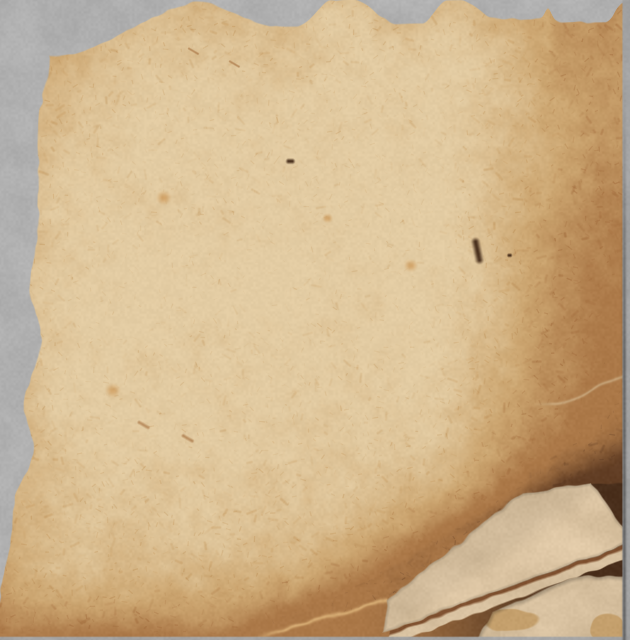
Give the GLSL for this texture, as a WebGL 2 fragment shader.

```glsl
#version 300 es
precision highp float;
// Aged parchment with wavy torn edges on grey stone, with curled scraps at lower right.
#define FIBRES .11
#define MOTTLE .17
#define GRAIN .028
#define RIGHT_STAIN .56
#define FOLD_STAIN .76
#define RIGHT_EDGE .988

uniform vec2 u_resolution;
out vec4 outColor;

const vec3 CREAM = vec3(.89, .8, .64), TAN = vec3(.8, .65, .44);
const vec3 BROWN = vec3(.67, .47, .28), UMBER = vec3(.38, .24, .14);
const vec3 STONE = vec3(.69, .69, .69), SCRAP = vec3(.84, .75, .62);

float hash(vec2 p) {
  vec3 q = fract(p.xyx * .1031);
  q += dot(q, q.yzx + 33.33);
  return fract((q.x + q.y) * q.z);
}

float noise(vec2 p) {
  vec2 i = floor(p), f = fract(p);
  f = f * f * (3. - 2. * f);
  return mix(mix(hash(i), hash(i + vec2(1, 0)), f.x),
             mix(hash(i + vec2(0, 1)), hash(i + 1.), f.x), f.y);
}

float fbm(vec2 p) {
  float sum = 0., amp = .5;
  for (int i = 0; i < 4; i++, amp *= .5) {
    sum += amp * noise(p);
    p = p * 2.03 + 17.3;
  }
  return sum;
}

float rise(float a, float b, float x) { return smoothstep(a, b, x); }
float bell(float x, float w) { return exp(-x * x / (w * w)); }

// Signed distance to the line a-b, positive on its right-hand side.
float side(vec2 p, vec2 a, vec2 b) {
  vec2 d = normalize(b - a);
  return dot(p - a, vec2(d.y, -d.x));
}

float cover(float d) {
  float w = 1.1 / u_resolution.y;
  return rise(-w, w, d);
}

// Soft stroke from c - h to c + h.
float fleck(vec2 p, vec2 c, vec2 h, float r) {
  vec2 q = p - c;
  q -= h * clamp(dot(q, h) / dot(h, h), -1., 1.);
  return 1. - rise(0., r * 1.5, length(q));
}

// Randomly turned short fibres, one per grid cell.
float fibres(vec2 g) {
  float sum = 0.;
  for (int k = 0; k < 9; k++) {
    vec2 c = floor(g) + vec2(k % 3 - 1, k / 3 - 1);
    float a = 6.283 * hash(c + 7.1), dense = hash(c + 13.);
    vec2 along = vec2(cos(a), sin(a)) * (.06 + .25 * hash(c + 4.2));
    sum += fleck(g, c + vec2(hash(c + 2.7), hash(c + 9.4)), along, .11) * dense * dense;
  }
  return min(sum, 1.);
}

// Inset of the left edge at depth d below the top.
float leftEdge(float d) {
  return .079 - .018 * rise(.085, .2, d) - .013 * rise(.34, .456, d)
    + .018 * rise(.46, .52, d) - .028 * rise(.52, .64, d) + .015 * rise(.64, .7, d)
    - .03 * rise(.7, .79, d) - .025 * rise(.78, .97, d);
}

// Depth of the top edge at x.
float topEdge(float x) {
  return .088 - .088 * rise(.08, .34, x) + .043 * rise(.3, .45, x) - .043 * rise(.47, .53, x)
    + .037 * rise(.56, .63, x) - .036 * rise(.67, .71, x) + .029 * rise(.73, .79, x)
    - .016 * bell(x - .87, .007) + .005 * rise(.87, .89, x) - .03 * rise(.96, .99, x);
}

vec3 parchment(vec2 p, float fromLeft, float fromTop) {
  // Stains build up at the right, along the fold and near the torn edges.
  float h = max(p.y - .27 * rise(.3, 1.03, p.x), 0.);
  float stain = RIGHT_STAIN * rise(.66, 1.02, p.x) * (.6 + .4 * bell(p.y - .5, .25))
    + exp(-h / .06) * FOLD_STAIN * mix(.55, .85, p.x) + .16 * exp(-h / .2)
    + .13 * exp(-fromLeft / .06) + .15 * exp(-fromTop / .08)
    + MOTTLE * (fbm(p * 9.) + fbm(p * 45.) - .85)
    + FIBRES * (fibres(p * 45.) + fibres(p * 80. + 3.7));
  vec3 c = mix(CREAM, TAN, rise(0., .38, stain));
  c = mix(c, BROWN, rise(.28, .66, stain));
  c = mix(c, UMBER, rise(.68, 1.2, stain));
  // Ochre spots, red flecks and dark inclusions.
  vec2 dot1 = vec2(.001, 0), slant = vec2(.007, -.004);
  float ochre = fleck(p, vec2(.652, .585), dot1, .008) + fleck(p, vec2(.52, .659), dot1, .006)
    + fleck(p, vec2(.26, .691), dot1, .009) + fleck(p, vec2(.179, .39), dot1, .009);
  float red = fleck(p, vec2(.307, .92), slant, .002) + fleck(p, vec2(.372, .9), slant, .002)
    + fleck(p, vec2(.228, .336), slant, .003) + fleck(p, vec2(.298, .315), slant, .003);
  float dark = fleck(p, vec2(.461, .748), dot1 * 3., .004) + fleck(p, vec2(.809, .601), dot1, .003)
    + fleck(p, vec2(.758, .608), vec2(.003, -.014), .006);
  c = mix(c, vec3(.78, .55, .28), .6 * ochre);
  c = mix(c, BROWN, .7 * red);
  c = mix(c, UMBER * .7, .95 * dark);
  // Pale crease.
  float creaseY = .366 + .045 * rise(.88, 1., p.x) + .004 * noise(p * 40.);
  return mix(c, CREAM * .95, .5 * bell(p.y - creaseY, .0025) * rise(.84, .89, p.x));
}

vec3 scraps(vec3 c, vec2 p) {
  vec2 q = p + .005 * (vec2(noise(p * 60.), noise(p * 60. + 8.)) - .5);
  vec3 sheet = SCRAP + .12 * (fbm(p * vec2(14, 22)) - .5);
  // Shadowed hollow and its torn rim.
  vec2 tip = vec2(.615, .0625), top = vec2(.83, .23), peak = vec2(.939, .246);
  float torn = side(q, vec2(.44, .013), tip);
  float hollow = max(torn, min(q.x - .93, .245 - q.y));
  c = mix(c, mix(BROWN, UMBER * .75, rise(.55, .95, p.x)), cover(hollow));
  c = mix(c, TAN * 1.08, .8 * bell(torn, .003) * rise(.38, .46, p.x) * cover(tip.x - p.x));
  // Lower scrap with tan flaps.
  vec2 notch = vec2(.78, .043);
  float lower = min(side(q, vec2(.761, .005), notch), side(q, notch, vec2(.913, .099)));
  lower = min(lower, .099 - q.y);
  float flaps = max(.018 - length((q - vec2(.81, .031)) * vec2(.42, 1)), .027 - length(q - vec2(.965, .014)));
  vec3 lowerColor = mix(sheet, TAN * .96, cover(flaps));
  c = mix(c, lowerColor * (.78 + .22 * rise(0., .008, lower)), cover(lower));
  // Thick board edge below the upper scrap.
  float below = side(q, vec2(.635, .021), vec2(RIGHT_EDGE, .147));
  float board = min(min(below, .021 - below), q.x - .618);
  c = mix(c, mix(UMBER * 1.3, sheet, rise(.004, .009, below)), cover(board));
  // Upper scrap, lit across a soft bend.
  float upper = min(side(q, vec2(.608, .014), tip), side(q, tip, top));
  upper = min(upper, min(side(q, top, peak), side(q, peak, vec2(RIGHT_EDGE, .18))));
  upper = min(upper, -below);
  float bend = side(p, vec2(.72, .08), vec2(.9, .2));
  sheet *= (.97 + .05 * rise(-.02, .02, bend)) * (.86 + .14 * rise(0., .006, upper));
  return mix(c, sheet, cover(upper));
}

void main() {
  vec2 p = gl_FragCoord.xy / u_resolution;
  float ragged = .004 * (noise(p * 75.) - .5);
  float fromLeft = p.x - leftEdge(1. - p.y) + ragged;
  float fromTop = 1. - p.y - topEdge(p.x) + ragged;
  vec3 stone = STONE + .07 * (fbm(p * 25.) - .5);
  vec3 color = scraps(parchment(p, max(fromLeft, 0.), max(fromTop, 0.)), p);
  color = mix(stone, color, cover(min(fromLeft, fromTop)));
  // Grey margins with a thin shadow line.
  color = mix(color, stone * .93, cover(max(p.x - RIGHT_EDGE, .005 - p.y)));
  color *= 1. - .35 * bell(p.x - RIGHT_EDGE - .003, .003) * (1. - rise(.4, .95, p.y));
  color += GRAIN * (noise(p * 260.) - .5);
  outColor = vec4(color, 1);
}
```
